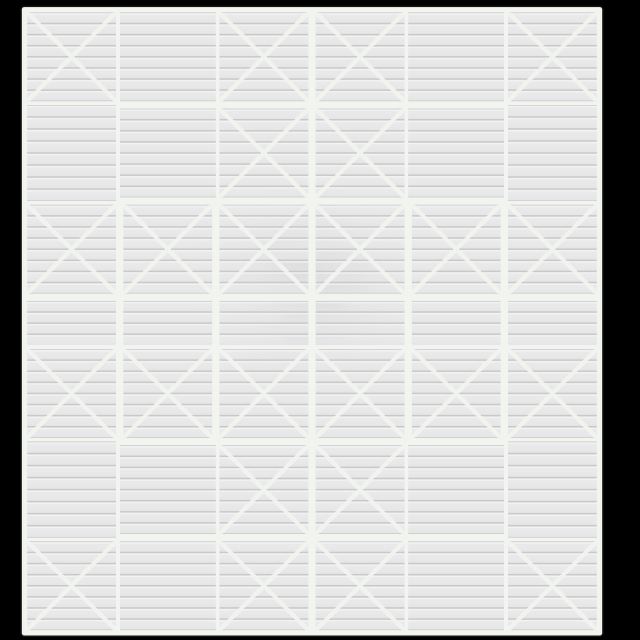
This pattern is drawn by a WebGL 1 fragment shader. Its source:

```glsl
precision highp float;
uniform vec2 u_resolution;

// Lengths are in design units; the canvas is UNITS wide and high, y pointing down.
#define UNITS 768.0
#define ORIGIN vec2(28.2, 10.5)
#define CELL 115.4
#define GRID vec2(6.0, 6.5)
#define FRAME 4.4
#define BORDER 2.0
#define SLATS 8.0
#define GROOVE 0.9
#define BRACE 2.7
#define SMUDGE 0.075
#define FRAME_COLOR vec3(0.945, 0.955, 0.938)
#define SLAT_COLOR vec3(0.917, 0.917, 0.922)

float hash(vec2 p) {
  return fract(sin(dot(p, vec2(12.9898, 78.233))) * 43758.5453);
}

float noise(vec2 p) {
  vec2 i = floor(p), f = fract(p);
  f = f * f * (3.0 - 2.0 * f);
  return mix(mix(hash(i), hash(i + vec2(1.0, 0.0)), f.x),
             mix(hash(i + vec2(0.0, 1.0)), hash(i + 1.0), f.x), f.y);
}

// Antialiased coverage of a signed distance.
float cover(float dist) {
  return clamp(0.5 - dist * u_resolution.y / UNITS, 0.0, 1.0);
}

float roundedBox(vec2 p, vec2 halfSize, float radius) {
  vec2 q = abs(p) - halfSize + radius;
  return length(max(q, 0.0)) + min(max(q.x, q.y), 0.0) - radius;
}

// Soft grey wear around the middle, streaked along the slats.
float smudge(vec2 p, float slat, float across) {
  vec2 r = (p - vec2(370.0, 342.0)) / vec2(62.0, 64.0);
  float streak = noise(vec2(p.x * 0.025, slat * 3.7));
  return SMUDGE * exp(-dot(r, r)) * (0.25 + streak) * (1.0 - 0.7 * across);
}

void main() {
  vec2 p = gl_FragCoord.xy / u_resolution * UNITS;
  p.y = UNITS - p.y;
  vec2 g = p - ORIGIN;

  // Seven rows of six cells; the middle row has half height.
  float col = clamp(floor(g.x / CELL), 0.0, 5.0);
  float t = clamp(g.y / CELL, 0.0, 6.499);
  float row = t < 3.0 ? floor(t) : floor(t + 0.5);
  bool shortRow = row == 3.0;
  float top = row > 3.0 ? row - 0.5 : row;
  vec2 size = CELL * vec2(1.0, shortRow ? 0.5 : 1.0);
  vec2 local = g - vec2(col, top) * CELL;

  // Cell types mirror about both centre lines.
  float c = min(col, 5.0 - col);
  float r = min(row, 6.0 - row);
  bool braced = r == 2.0 || (r < 2.0 && c == 2.0) || (r == 0.0 && c == 0.0);
  vec2 framed = vec2(c == 1.0 && r < 2.0 ? 0.0 : 1.0,
                     c == 0.0 && r == 1.0 ? 0.0 : 1.0);
  vec2 lo = FRAME * framed;
  vec2 hi = size - FRAME * framed * vec2(1.0, shortRow ? 0.0 : 1.0);

  // Slats: shaded body, dark groove and the bright lip below it.
  float count = shortRow ? SLATS * 0.5 : SLATS;
  float pitch = (hi.y - lo.y) / count;
  float s = (local.y - lo.y) / pitch;
  float edge = floor(s + 0.5);
  float fromEdge = (s - edge) * pitch;
  float across = fract(s);
  float groove = cover(abs(fromEdge) - GROOVE);
  if (shortRow && edge >= count) groove = 0.0;
  float lip = cover(abs(fromEdge - 2.0) - 0.9);
  vec3 color = SLAT_COLOR - 0.02 * across * across;
  color -= smudge(p, floor(s) + row * SLATS, across);
  color = mix(color, vec3(0.955), 0.8 * lip);
  color = mix(color, vec3(0.79), groove);

  // Diagonal braces, slightly pinched where they cross a groove.
  if (braced) {
    vec2 m = abs(local - 0.5 * (lo + hi));
    float diagonal = abs(m.x - m.y) * 0.7071 - BRACE + 0.5 * groove;
    color = mix(color, FRAME_COLOR, 0.95 * cover(diagonal));
  }

  // Cell frames.
  vec2 outside = max(lo - local, local - hi);
  color = mix(FRAME_COLOR, color, cover(max(outside.x, outside.y)));

  // Panel outline with a faint rim on black.
  vec2 halfPanel = 0.5 * GRID * CELL;
  float panel = roundedBox(g - halfPanel, halfPanel + BORDER, 3.0);
  vec3 backdrop = vec3(0.08 * smoothstep(2.5, 1.0, panel));
  gl_FragColor = vec4(mix(backdrop, color, cover(panel)), 1.0);
}
```
